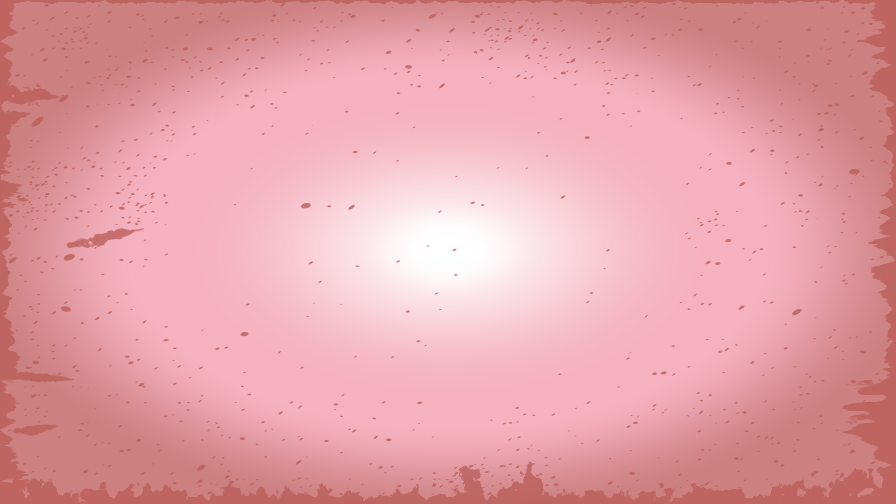
Reproduce this background procedurally as a Shadertoy shader.

```glsl
// A white glow fading through pink to dusty rose, framed by worn red paint.
// An elliptical colour ramp lies below; noise-torn borders, tapered brush
// strokes and hashed speckle grids make the paint. Lengths are in heights.

float hash(vec2 p) {
    return fract(sin(dot(p, vec2(127.1, 311.7))) * 43758.5453);
}

float noise(vec2 p) {
    vec2 i = floor(p), f = fract(p);
    f = f * f * (3.0 - 2.0 * f);
    return mix(mix(hash(i), hash(i + vec2(1, 0)), f.x),
               mix(hash(i + vec2(0, 1)), hash(i + vec2(1, 1)), f.x), f.y);
}

float fbm(vec2 p) {
    float sum = 0.0, amp = 0.53;
    for (int i = 0; i < 4; i++) {
        sum += amp * noise(p);
        p = p * 2.03 + 17.3;
        amp *= 0.5;
    }
    return sum;
}

float bump(float x, float centre, float width) {
    float t = (x - centre) / width;
    return exp(-t * t);
}

// Torn paint: solid at the border, breaking up near the given reach
float torn(float dist, float reach, float grain) {
    return smoothstep(-0.04, 0.04, grain + 0.5 * (1.0 - dist / reach) - 0.65);
}

// Tapered brush stroke with a rough outline
float stroke(vec2 p, vec2 a, vec2 b, float width) {
    vec2 ab = b - a;
    float h = clamp(dot(p - a, ab) / dot(ab, ab), 0.0, 1.0);
    float rough = noise(p * vec2(45, 100)) + 0.5 * noise(p * 190.0);
    float radius = width * (0.1 + sin(3.1416 * mix(0.15, 1.0, h))) * rough;
    float px = 1.0 / iResolution.y;
    return smoothstep(px, -px, length(p - a - ab * h) - radius);
}

// Chance of fine specks: an outer ring plus several dense clusters
float speckDensity(vec2 p, float aspect) {
    const vec3 clusters[9] = vec3[9](
        vec3(1.00, 0.95, 0.045), vec3(1.09, 0.89, 0.04), vec3(0.28, 0.595, 0.05),
        vec3(0.06, 0.62, 0.06), vec3(1.40, 0.55, 0.035), vec3(0.20, 0.84, 0.03),
        vec3(0.15, 0.93, 0.04), vec3(0.93, 0.05, 0.035), vec3(1.05, 0.065, 0.03));
    float d = length(p / vec2(aspect, 1) - 0.5);
    float density = 0.13 * smoothstep(0.24, 0.48, d);
    for (int i = 0; i < 9; i++) {
        vec2 q = (p - clusters[i].xy) / clusters[i].z;
        density += 0.65 * exp(-dot(q, q));
    }
    return density;
}

// One tilted oval per cell, kept when its hash falls below the density
float specks(vec2 p, float cell, float size, float seed, float density) {
    vec2 id = floor(p / cell);
    vec2 key = id + seed;
    vec2 jitter = vec2(hash(key + 3.1), hash(key + 7.7));
    vec2 q = p - (id + 0.3 + 0.4 * jitter) * cell;
    q.y -= q.x * (hash(key + 5.3) - 0.2) * 0.8;
    float radius = size * mix(0.4, 1.0, hash(key + 9.2));
    float px = 0.7 / iResolution.y;
    float dot2 = smoothstep(px, -px, length(q * vec2(0.65, 1.2)) - radius);
    return dot2 * step(hash(key + 1.9), density);
}

void mainImage(out vec4 fragColor, in vec2 fragCoord) {
    vec2 uv = fragCoord / iResolution.xy;
    vec2 p = fragCoord / iResolution.y;
    float aspect = iResolution.x / iResolution.y;

    // Elliptical glow, pink plateau and dusky corners
    float d = length(uv - vec2(0.5, 0.505));
    vec3 pink = vec3(0.96, 0.695, 0.75);
    vec3 color = mix(vec3(1), pink, smoothstep(-0.03, 0.29, d) * smoothstep(0.01, 0.1, d));
    color = mix(color, vec3(0.80, 0.50, 0.50), smoothstep(0.345, 0.535, d));

    // Ragged borders, with sideways streaks on left and right
    float streaks = fbm(p * vec2(16, 62));
    float grit = fbm(p * vec2(58, 48));
    float left = 0.018 + 0.025 * bump(p.y, 0.62, 0.06) + 0.025 * bump(p.y, 0.27, 0.1)
               + 0.04 * bump(p.y, 0.0, 0.12) + 0.012 * bump(p.y, 0.95, 0.1);
    float right = 0.014 + 0.04 * bump(p.y, 0.49, 0.08) + 0.045 * bump(p.y, 0.9, 0.14)
                + 0.085 * bump(p.y, 0.17, 0.1);
    float bottom = 0.033 + 0.03 * bump(p.x, 0.0, 0.12) + 0.03 * bump(p.x, 1.72, 0.15)
                 + 0.035 * bump(p.x, 0.93, 0.03) + 0.04 * bump(p.x, 1.05, 0.025);
    float ink = torn(p.x, left, streaks);
    ink = max(ink, torn(aspect - p.x, right, streaks));
    ink = max(ink, torn(p.y, bottom, grit));
    ink = max(ink, torn(1.0 - p.y, 0.007, grit));

    // Dragged brush marks on the left
    ink = max(ink, stroke(p, vec2(0.139, 0.514), vec2(0.285, 0.546), 0.011));
    ink = max(ink, stroke(p, vec2(0.0, 0.815), vec2(0.115, 0.808), 0.018));
    ink = max(ink, stroke(p, vec2(0.0, 0.765), vec2(0.06, 0.775), 0.013));
    ink = max(ink, stroke(p, vec2(0.03, 0.143), vec2(0.115, 0.155), 0.010));
    ink = max(ink, stroke(p, vec2(0.02, 0.253), vec2(0.145, 0.247), 0.009));

    // Fine specks everywhere outside the glow, larger drops on the left
    float density = speckDensity(p, aspect);
    for (int i = 0; i < 3; i++) {
        float k = float(i);
        ink = max(ink, specks(p + 0.007 * k, 0.014 + 0.004 * k, 0.0022 + 0.0008 * k,
                              31.0 * k, density * (0.8 - 0.15 * k)));
    }
    float drops = 0.4 * smoothstep(0.28, 0.05, p.x) * bump(p.y, 0.42, 0.3);
    ink = max(ink, specks(p, 0.052, 0.008, 83.0, drops));

    color = mix(color, vec3(0.73, 0.37, 0.35), 0.8 * ink);
    fragColor = vec4(color, 1.0);
}
```
